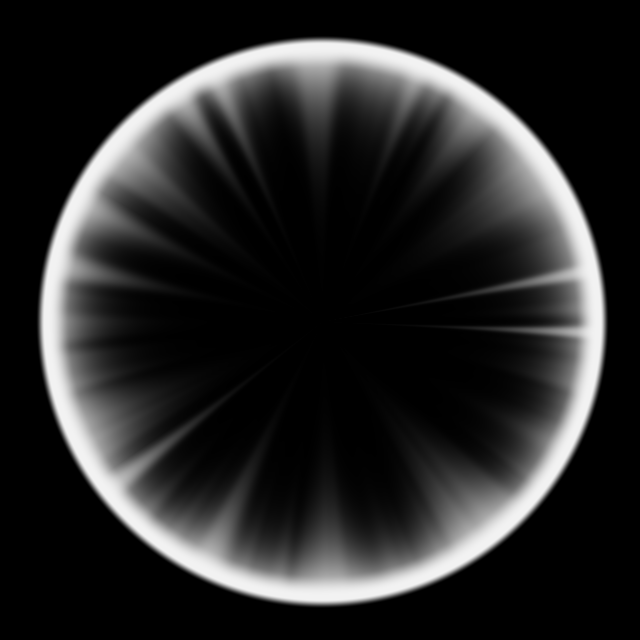
Write a Shadertoy shader that draws this background.

```glsl
// Draws a white-rimmed dark disc whose rim light streams inward as soft radial rays.
#define CENTER vec2(0.504, 0.497)
#define RADIUS 0.441
#define EDGE_SOFTNESS 0.007
#define RIM_LEVEL 0.95
#define BASE_REACH 0.088
#define NOISE_REACH 0.065
#define FALLOFF_POWER 1.3
#define RAY_COUNT 16

// Main rays: angle in degrees, angular half width, added inward reach
const vec3 RAYS[RAY_COUNT] = vec3[](
    vec3( 10.8, 1.3, 0.17), vec3( -2.3, 1.1, 0.16),
    vec3( 34.0, 9.0, 0.10), vec3( 54.0, 4.0, 0.09),
    vec3( 69.0, 2.2, 0.08), vec3( 91.0, 5.0, 0.09),
    vec3(113.5, 2.2, 0.10), vec3(122.0, 2.2, 0.10),
    vec3(139.0, 7.0, 0.10), vec3(154.0, 3.0, 0.09),
    vec3(168.0, 2.6, 0.09), vec3(205.0, 7.0, 0.09),
    vec3(218.0, 2.0, 0.13), vec3(244.0, 4.0, 0.11),
    vec3(272.0, 7.0, 0.08), vec3(308.0, 9.0, 0.09));

float hash(float n) {
    return fract(sin(n * 127.1 + 11.7) * 43758.5453);
}

// Smooth value noise that closes after one full turn
float ringNoise(float turn, float cells) {
    float u = turn * cells;
    float cell = floor(u);
    float t = smoothstep(0.0, 1.0, fract(u));
    float a = hash(mod(cell, cells) + cells);
    float b = hash(mod(cell + 1.0, cells) + cells);
    return mix(a, b, t);
}

// How far the rim light travels inward at a given angle
float inwardReach(float degrees360) {
    float turn = fract(degrees360 / 360.0);
    float grain = 0.5 * ringNoise(turn, 64.0) + 0.5 * ringNoise(turn, 130.0);
    float ray = 0.0;
    for (int i = 0; i < RAY_COUNT; i++) {
        float offset = mod(degrees360 - RAYS[i].x + 180.0, 360.0) - 180.0;
        float q = offset / RAYS[i].y;
        ray = max(ray, RAYS[i].z * exp(-q * q));
    }
    return BASE_REACH + NOISE_REACH * grain + ray;
}

void mainImage(out vec4 fragColor, in vec2 fragCoord) {
    float side = min(iResolution.x, iResolution.y);
    vec2 uv = (fragCoord - 0.5 * iResolution.xy) / side + 0.5;
    vec2 p = uv - CENTER;
    float r = length(p);
    float angle = degrees(atan(p.y, p.x + 1e-6));

    // Rays fade with depth below the rim
    float depth = max(1.0 - r / RADIUS, 0.0);
    float glow = exp(-pow(depth / inwardReach(angle), FALLOFF_POWER));

    // Even bright band along the rim
    float rim = 1.0 - smoothstep(0.025, 0.105, depth);
    float light = RIM_LEVEL * mix(glow, 1.0, rim);

    // Soft outer edge on black
    float aa = max(EDGE_SOFTNESS, 1.0 / side);
    light *= 1.0 - smoothstep(RADIUS - aa, RADIUS + aa, r);

    fragColor = vec4(vec3(light), 1.0);
}
```
